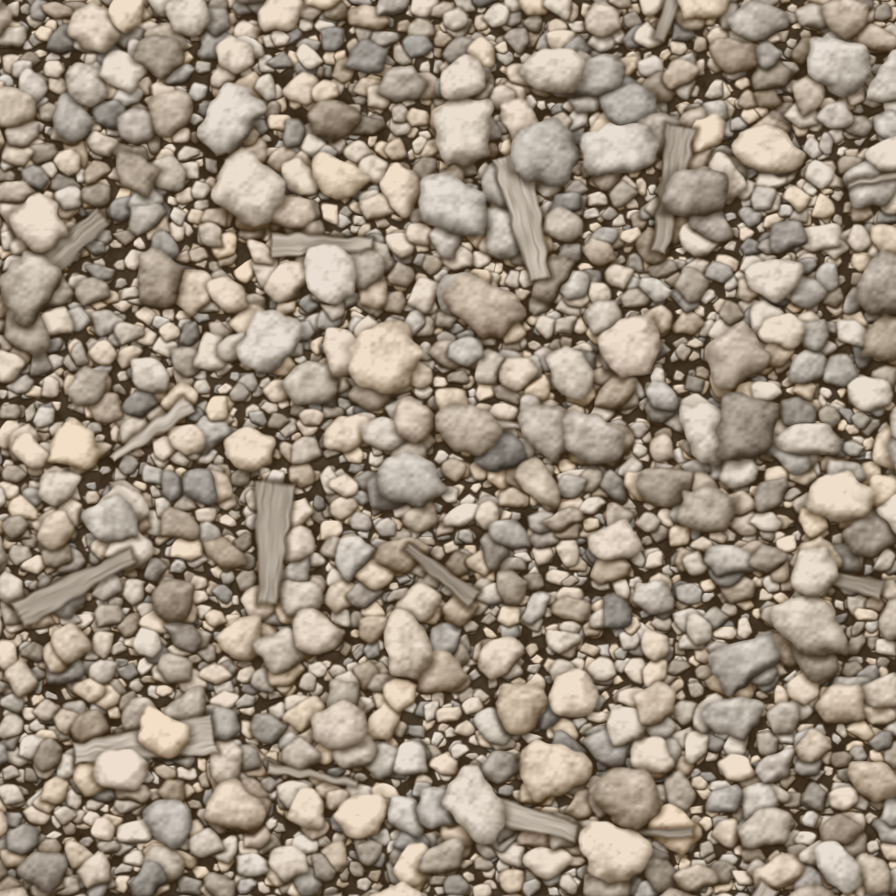
Reproduce this texture procedurally as a WebGL 1 fragment shader.

```glsl
precision highp float;
// Loose gravel: layers of faceted pebbles, fine to coarse, are painted over
// a dark ground, each with a contact shadow; wood chips lie among the top ones.
// Every surface is a (tone, warmth) pair that is turned into colour at the end.
uniform vec2 u_resolution;

const int LAYERS = 6;
const int FACETS = 6;
const float FINEST_CELLS = 56.0;    // cells across the canvas, first layer
const float LAYER_RATIO = 0.74;     // cell count ratio between layers
const float TOP_PRESENCE = 0.42;    // share of filled cells, last layer
const float CHIP_CELLS = 4.5;
const float CHIP_PRESENCE = 0.65;
const float EDGE = 0.0019;          // edge softness in canvas units
const float SHADOW = 0.72;
const float GAP_TONE = 0.065;
const float DARK_STONE = 0.43;
const float PALE_STONE = 0.99;
const float BUMP = 0.75;
const float MOTTLE = 0.36;
const float EXPOSURE_GAIN = 1.67;   // film-like curve: gain * x / (x + knee)
const float EXPOSURE_KNEE = 0.844;
const vec3 LIGHT = vec3(-0.25, 0.60, 0.76);
const vec3 WARM_TINT = vec3(0.052, 0.0, -0.062);
const float TAU = 6.2831853;

vec3 hash3(vec2 p) {
  vec3 a = fract(p.xyx * vec3(0.1031, 0.1030, 0.0973));
  a += dot(a, a.yxz + 33.33);
  return fract((a.xxy + a.yzz) * a.zyx);
}

float noise(vec2 p) {
  vec2 i = floor(p), f = fract(p);
  f = f * f * (3.0 - 2.0 * f);
  return mix(mix(hash3(i).x, hash3(i + vec2(1, 0)).x, f.x),
             mix(hash3(i + vec2(0, 1)).x, hash3(i + vec2(1, 1)).x, f.x), f.y);
}

float roughness(vec2 p) {
  return 0.45 * noise(p * 55.0) + 0.33 * noise(p * 117.0 + 7.3)
       + 0.22 * noise(p * 211.0 + 3.1);
}

// Rounded polygon: xy = outward gradient, z = distance (1 on the outline).
vec3 pebbleShape(vec2 q, vec3 seed, vec2 id) {
  float axis = seed.x * TAU, stretch = 0.3 * seed.y, sum = 1e-6;
  vec2 slope = vec2(0.0);
  for (int k = 0; k < FACETS; k++) {
    vec3 h = hash3(id + float(k) * 17.3 + 5.0);
    float a = TAU * (float(k) + seed.z + 0.6 * h.x) / float(FACETS);
    vec2 n = vec2(cos(a), sin(a));
    float reach = (0.84 + 0.26 * h.y) * (1.0 + stretch * cos(2.0 * (a - axis)));
    float x = max(dot(q, n) / reach, 0.0);
    float x2 = x * x, x4 = x2 * x2;
    sum += x4 * x4;
    slope += x4 * x2 * x * n / reach;
  }
  float d = pow(sum, 0.125);
  return vec3(slope * d / sum, d);
}

// Paints one layer of jittered pebbles over the surface below.
vec2 addPebbles(vec2 surface, vec2 p, float cells, float level, vec2 warp, vec2 grain) {
  vec2 g = p * cells, cell = floor(g);
  float presence = mix(1.0, TOP_PRESENCE, level);
  for (int j = -1; j <= 1; j++) {
    for (int i = -1; i <= 1; i++) {
      vec2 id = cell + vec2(i, j) + floor(level * 500.0);
      vec3 place = hash3(id), look = hash3(id + 71.7);
      vec2 delta = g - cell - vec2(i, j) - 0.5 - 0.64 * (place.xy - 0.5);
      if (place.z > presence || dot(delta, delta) > 1.0) continue;
      float radius = mix(0.32, 0.5, look.x);
      vec2 q = delta / radius * vec2(1.0, 1.12) + warp;
      vec3 shape = pebbleShape(q, hash3(id + 31.9), id);
      float d = shape.z;
      vec2 outward = normalize(shape.xy + 1e-5);

      // Contact shadow, heavier below the pebble
      float shade = SHADOW * smoothstep(1.36, 0.95, d) * (0.8 - 0.35 * outward.y);
      surface.x = mix(surface.x, GAP_TONE, clamp(shade, 0.0, 1.0));

      // Flat crown that bends over towards the rim
      vec3 normal = normalize(vec3(shape.xy * 1.1 * smoothstep(0.25, 1.1, d), 1.0));
      float lit = 0.3 + 0.95 * max(dot(normal, LIGHT), 0.0);
      float rim = 1.0 - 0.36 * smoothstep(0.76, 1.04, d);
      float tone = mix(DARK_STONE, PALE_STONE, look.y) * mix(0.85, 1.0, level);
      tone *= lit * rim * (1.0 + MOTTLE * grain.x + BUMP * grain.y);
      float warmth = 0.45 + 0.75 * look.z + 0.4 * look.y;
      float cover = smoothstep(-EDGE, EDGE, (1.0 - d) * radius / cells);
      surface = mix(surface, vec2(min(tone, 0.92), warmth), cover);
    }
  }
  return surface;
}

// Paints scattered, tapered splinters with lengthwise grain.
vec2 addChips(vec2 surface, vec2 p, vec2 warp) {
  vec2 g = p * CHIP_CELLS, cell = floor(g);
  for (int j = -1; j <= 1; j++) {
    for (int i = -1; i <= 1; i++) {
      vec2 id = cell + vec2(i, j) + 211.0;
      vec3 place = hash3(id), look = hash3(id + 43.1);
      if (place.z > CHIP_PRESENCE) continue;
      vec2 delta = g - cell - vec2(i, j) - 0.5 - 0.6 * (place.xy - 0.5);
      float a = look.x * TAU, c = cos(a), s = sin(a);
      vec2 q = vec2(c * delta.x + s * delta.y, c * delta.y - s * delta.x) + 0.09 * warp;
      vec2 size = vec2(mix(0.18, 0.36, look.y), mix(0.016, 0.078, look.z));
      size.y *= 1.0 - 0.35 * q.x / size.x;
      vec2 b = abs(q) - size;
      float d = (length(max(b, 0.0)) + min(max(b.x, b.y), 0.0)) / CHIP_CELLS;
      surface.x = mix(surface.x, GAP_TONE, SHADOW * smoothstep(0.009, 0.0, d));
      float fibre = noise(vec2(q.x * 9.0, q.y * 75.0) + id * 5.0);
      float tone = mix(0.42, 0.68, place.x) * (0.78 + 0.4 * fibre);
      tone *= 1.0 - 0.35 * smoothstep(-0.004, 0.0, d);
      surface = mix(surface, vec2(tone, 0.9), smoothstep(EDGE, -EDGE, d));
    }
  }
  return surface;
}

void main() {
  vec2 p = gl_FragCoord.xy / u_resolution.y;
  vec2 warp = 0.22 * (vec2(noise(p * 75.0), noise(p * 75.0 + 40.0)) - 0.5);
  float rough = roughness(p);
  vec2 grain = vec2(2.0 * rough - 1.0, rough - roughness(p + LIGHT.xy * 0.004));
  vec2 surface = vec2(GAP_TONE + 0.1 * rough, 1.0);
  for (int i = 0; i < LAYERS; i++) {
    float cells = FINEST_CELLS * pow(LAYER_RATIO, float(i));
    if (i == LAYERS - 1) surface = addChips(surface, p, warp);
    surface = addPebbles(surface, p, cells, float(i) / float(LAYERS - 1), warp, grain);
  }
  float exposed = EXPOSURE_GAIN * surface.x / (surface.x + EXPOSURE_KNEE);
  gl_FragColor = vec4(exposed + WARM_TINT * surface.y, 1.0);
}
```
